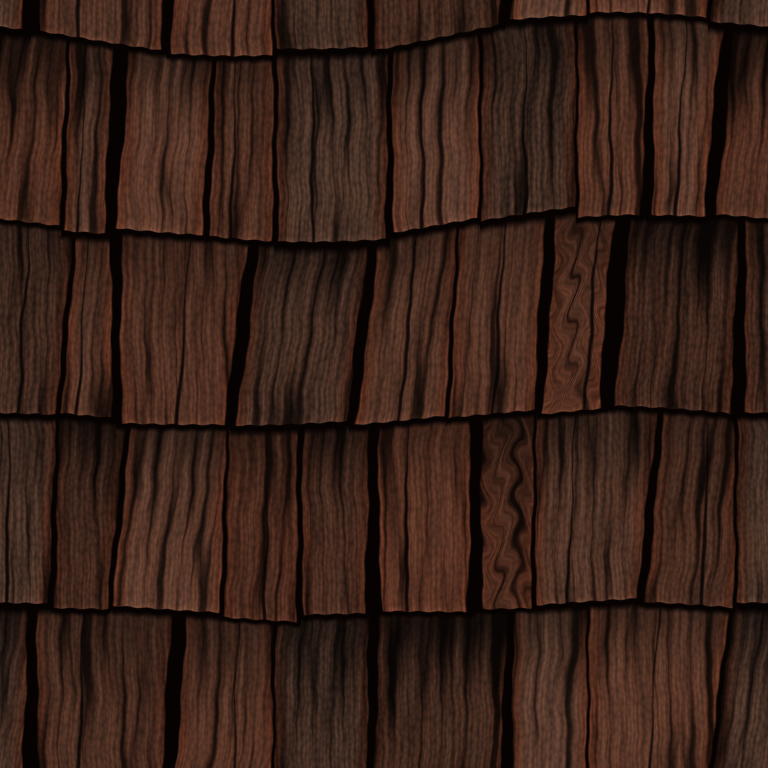
This texture is drawn by a Shadertoy shader. Its source:

```glsl
#define ROWS 4.0
#define ROW_OFFSET 0.205
#define JITTER 0.6
#define TILT 0.13
#define GAP 0.0095
#define SHADOW 0.013
#define SAG 0.022
#define RED_WOOD vec3(0.29, 0.150, 0.098)
#define GREY_WOOD vec3(0.32, 0.220, 0.172)
#define DARK vec3(0.022, 0.007, 0.006)

const float TAU = 6.28319;

vec3 hash3(vec2 p) {
    vec3 q = fract(p.xyx * vec3(0.1031, 0.1030, 0.0973));
    q += dot(q, q.yxz + 33.33);
    return fract((q.xxy + q.yzz) * q.zyx);
}

// Distance to the nearest scattered point
float cells(vec2 p) {
    vec2 base = floor(p);
    float d = 1.0;
    for (int j = -1; j <= 1; j++)
        for (int i = -1; i <= 1; i++) {
            vec2 c = base + vec2(i, j);
            d = min(d, length(c + hash3(c).xy - p));
        }
    return d;
}

// Shingles per row: 9, 8, 9, 7 from the bottom
float columns(float row) {
    return 9.0 - mod(row, 2.0) * (1.0 + floor(row / 2.0));
}

// Leaning joint: x position and half width at height y in the row
vec2 joint(float i, float row, float y) {
    float n = columns(row);
    vec3 h = hash3(vec2(mod(i, n) + 3.0, row * 17.0 + 5.0));
    float lean = TILT * pow(2.0 * h.y - 1.0, 3.0) * (y - 0.12);
    float wobble = 0.0012 * sin(y * 47.0 + h.x * TAU) + 0.0006 * sin(y * 131.0 + h.y * TAU);
    float width = mix(0.0018, GAP, h.z * h.z) * (1.0 + 0.3 * sin(y * 14.0 + h.y * TAU));
    return vec2((i + 0.5 + JITTER * (h.x - 0.5)) / n + lean + wobble, width);
}

// Weathered wood; q is measured from the shingle's lower left corner
vec3 wood(vec2 q, float side, vec3 h, vec3 k) {
    vec2 seed = floor(h.xy * 90.0) * 7.0;
    float curl = step(0.93, k.y) * 0.006;
    q.x += 0.0016 * sin(q.y * 23.0 + h.x * TAU) + 0.0008 * sin(q.y * 61.0 + h.y * TAU);
    q.x += curl * sin(q.y * 110.0 + 2.0 * sin(q.x * 90.0));
    float fibre = cells(q * vec2(210.0, 8.0) + seed);
    float vein = cells(q * vec2(75.0, 4.0) + seed.yx);
    float speck = cells(q * vec2(190.0, 120.0) + seed);

    float grey = (0.15 + 0.85 * h.z) * smoothstep(0.0, 0.022, side);
    vec3 col = mix(RED_WOOD, GREY_WOOD, clamp(grey + 0.5 * (0.5 - vein), 0.0, 1.0));
    float tone = 0.72 + 0.36 * k.x + 0.5 * (0.45 - fibre) + 0.3 * (0.45 - speck);
    tone *= 1.0 - 0.65 * smoothstep(0.5, 0.85, vein);
    // Damp streaks running down from the course above
    float stain = smoothstep(0.1, 0.27, q.y + 0.14 * (vein - 0.4));
    tone *= 1.0 - (0.25 + 0.45 * k.z) * stain;
    return col * max(tone, 0.12);
}

// Paints one course over the course below it
void layCourse(inout vec3 col, vec2 uv, float course) {
    float px = 0.9 / iResolution.y;
    float row = mod(course, ROWS);
    float n = columns(row);
    float y = uv.y - ROW_OFFSET - course / ROWS;

    // Find the joints on either side
    float i = floor(uv.x * n - 0.5);
    if (uv.x < joint(i, row, y).x) i -= 1.0;
    else if (uv.x >= joint(i + 1.0, row, y).x) i += 1.0;
    vec2 left = joint(i, row, y);
    vec2 right = joint(i + 1.0, row, y);
    vec2 id = vec2(mod(i, n) + 40.0, row * 13.0 + 60.0);
    vec3 h = hash3(id);
    vec3 k = hash3(id + 71.0);

    // Butt edge: sagging course, uneven length, slight slope
    float middle = (i + 1.0) / n;
    float butt = SAG * (0.4 + 0.35 * row) * 0.8 * sin(TAU * (uv.x - 0.6));
    butt += 0.013 * (h.x - 0.5) + 0.13 * (h.y - 0.5) * (uv.x - middle);
    butt += 0.0008 * sin(uv.x * 2.0 * TAU * 19.0 + h.x * TAU);
    float d = y - butt;
    float side = min(uv.x - left.x - left.y, right.x - uv.x - right.y);

    vec3 face = wood(vec2(uv.x - left.x, d), side, h, k);
    // Worn, lighter rims
    face *= 1.0 + 0.3 * exp(-abs(d) / 0.005) + 0.3 * exp(-abs(side) / 0.003);
    // Split along the grain in some shingles
    float split = mix(left.x, right.x, 0.3 + 0.4 * k.y) + 0.0015 * sin(d * 38.0 + k.x * TAU);
    float splitWidth = 0.0015 * (0.6 + 0.6 * sin(d * 15.0 + k.z * TAU));
    float crack = 1.0 - smoothstep(-px, 2.0 * px, abs(uv.x - split) - splitWidth);
    face = mix(face, DARK, 0.85 * crack * step(k.z, 0.42));
    face = mix(DARK, face, smoothstep(-px, 2.0 * px, side));

    float drop = SHADOW * (0.5 + 0.7 * h.z);
    vec3 below = mix(DARK, col, smoothstep(0.4 * drop, 1.3 * drop, -d));
    col = mix(below, face, smoothstep(-px, px, d));
}

void mainImage(out vec4 fragColor, in vec2 fragCoord) {
    vec2 uv = fragCoord / iResolution.xy;
    float course = floor((uv.y - ROW_OFFSET) * ROWS);
    vec3 col = DARK;
    for (float k = -1.0; k <= 1.0; k++) layCourse(col, uv, course + k);
    fragColor = vec4(col, 1.0);
}
```
